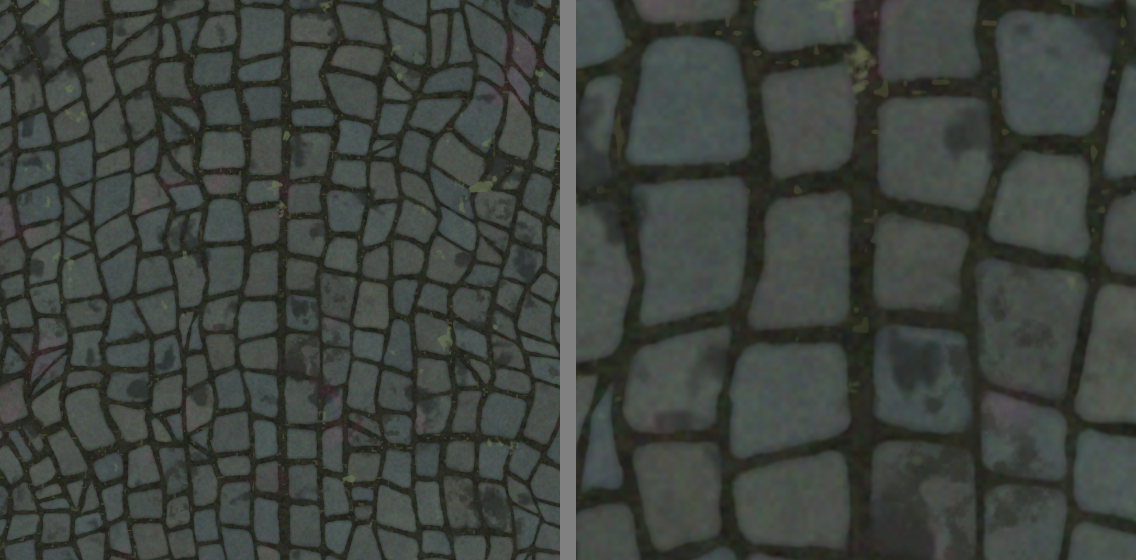
Left: the whole. Right: its middle third, enlarged.
Reproduce this texture procedurally as a Shadertoy shader.

```glsl
float hash(vec2 p) {
    vec3 q = fract(vec3(p.xyx) * 0.1031);
    q += dot(q, q.yzx + 33.33);
    return fract((q.x + q.y) * q.z);
}

float noise(vec2 p) {
    vec2 i = floor(p), f = fract(p);
    f = f * f * (3.0 - 2.0 * f);
    return mix(mix(hash(i), hash(i + vec2(1, 0)), f.x),
               mix(hash(i + vec2(0, 1)), hash(i + vec2(1, 1)), f.x), f.y);
}

float fbm(vec2 p) {
    float sum = 0.0, amp = 0.5;
    for (int i = 0; i < 4; i++) {
        sum += amp * noise(p);
        p = p * 2.03 + 17.7;
        amp *= 0.5;
    }
    return sum / 0.9375;
}

float smoothMin(float a, float b, float k) {
    float h = max(k - abs(a - b), 0.0) / k;
    return min(a, b) - h * h * k * 0.25;
}

// Kinked joint between two columns of stones
float columnLine(float i, float v, float side) {
    float j = floor(v);
    float a = hash(vec2(i + side * 40.0 + 90.0, j + 7.0));
    float b = hash(vec2(i + side * 40.0 + 90.0, j + 8.0));
    return i + (mix(a, b, v - j) - 0.5) * (i < 0.5 ? 0.07 : 0.46);
}

// Tilted joint between two stones of one column
float rowLine(float j, float x, float column) {
    float offset = hash(vec2(column, j + 31.0)) - 0.5;
    float tilt = hash(vec2(column + 13.0, j + 57.0)) - 0.5;
    return j + offset * 0.5 + tilt * 0.42 * (x - 0.5);
}

// Returns distance to the nearest joint, and the stone id
vec3 paving(vec2 p) {
    float seam = 0.507 + 0.005 * sin(p.y * 6.0 + 2.6);
    float side = p.x < seam ? -1.0 : 1.0;
    float d = abs(p.x - seam) - mix(0.0055, 0.001, p.y);

    // Rows arch away from the seam and grow irregular
    vec2 warp = vec2(noise(p * 7.0 + 3.0), noise(p * 7.0 + 41.0)) - 0.5;
    vec2 q = vec2(d, p.y) + warp * 0.055 * smoothstep(0.03, 0.3, d);
    float u = q.x * exp(-0.4 * (p.y - 0.5)) * 15.2;
    float v = (q.y + (0.25 + 0.45 * p.y) * q.x * q.x) * 13.8;

    float i = max(floor(u), 0.0);
    if (i > 0.5 && u < columnLine(i, v, side)) i -= 1.0;
    else if (u > columnLine(i + 1.0, v, side)) i += 1.0;
    float left = u - columnLine(i, v, side);
    float right = columnLine(i + 1.0, v, side) - u;

    float column = i + side * 40.0 + 60.0;
    float x = left / max(left + right, 0.1);
    float w = v + hash(vec2(column, 5.0));
    float j = floor(w);
    if (w < rowLine(j, x, column)) j -= 1.0;
    else if (w > rowLine(j + 1.0, x, column)) j += 1.0;
    float low = w - rowLine(j, x, column);
    float high = rowLine(j + 1.0, x, column) - w;

    float edge = smoothMin(smoothMin(left, right, 0.12), smoothMin(low, high, 0.12), 0.16);

    // A few outer stones are split into wedges
    vec2 id = vec2(column, j);
    if (i > 1.5 && hash(id + 71.0) < 0.12) {
        float angle = hash(id + 19.0) * 6.28;
        float cut = dot(vec2(x - 0.5, low / (low + high) - 0.5), vec2(cos(angle), sin(angle)));
        edge = smoothMin(edge, abs(cut), 0.12);
        id += cut > 0.0 ? 300.0 : 0.0;
    }
    return vec3(edge / 14.5, id);
}

void mainImage(out vec4 fragColor, in vec2 fragCoord) {
    vec2 p = fragCoord / iResolution.xy;
    vec3 stone = paving(p);
    float broad = fbm(p * 5.0 + 11.0);
    float fine = fbm(p * 75.0);
    float grain = noise(p * 300.0) - 0.5;
    vec3 tint = vec3(noise(p * 190.0 + 9.0), noise(p * 190.0 + 77.0), noise(p * 190.0 + 151.0)) - 0.5;

    // Stone faces with worn, cool and warm areas
    float shade = hash(stone.yz + 3.0) * 0.5 + fbm(p * 28.0) * 0.5;
    vec3 face = mix(vec3(0.255, 0.28, 0.27), vec3(0.32, 0.355, 0.335), shade);
    face += vec3(-0.012, 0.0, 0.012) * (hash(stone.yz + 47.0) * 2.0 - 1.0);
    face += (fine - 0.5) * 0.035 + grain * 0.025 + tint * 0.035;
    face *= 1.0 - 0.35 * smoothstep(0.66, 0.78, fbm(p * 17.0 + 60.0));

    // Earth joints flecked with grit and leaf litter
    vec3 earth = mix(vec3(0.115, 0.12, 0.095), vec3(0.19, 0.2, 0.16), fine);
    earth += grain * 0.04 + tint * 0.04;
    float litter = smoothstep(0.78, 0.92, noise(p * 170.0 + 33.0)) * smoothstep(0.35, 0.6, broad);
    earth = mix(earth, vec3(0.3, 0.3, 0.2), litter * 0.65);

    float gap = 0.0045 + 0.005 * (broad - 0.5) + 0.006 * (fbm(p * 50.0 + 5.0) - 0.5);
    gap = max(gap, 0.002);
    float cover = smoothstep(gap - 0.0014, gap + 0.0018, stone.x);
    face *= mix(0.84, 1.0, smoothstep(gap, gap + 0.006, stone.x));
    vec3 color = mix(earth, face, cover);

    // Soil smears, rosy stains and pale lichen
    float soil = smoothstep(0.62, 0.75, fbm(p * 9.0 + 83.0)) * smoothstep(0.4, 0.7, fine);
    color = mix(color, vec3(0.15, 0.155, 0.125), soil * 0.6);
    color += vec3(0.045, 0.0, 0.025) * smoothstep(0.68, 0.8, fbm(p * 12.0 + 29.0));
    float lichen = smoothstep(0.77, 0.83, fbm(p * 24.0 + 140.0)) * smoothstep(0.3, 0.6, fine);
    color = mix(color, vec3(0.4, 0.45, 0.31), lichen * 0.7);

    fragColor = vec4(clamp(color, 0.0, 1.0), 1.0);
}
```
